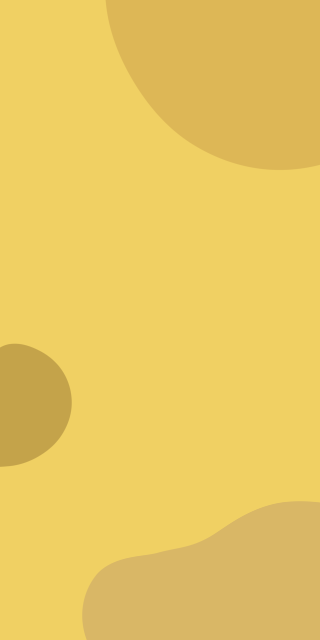
This background is drawn by a WebGL 1 fragment shader. Its source:

```glsl
precision highp float;
// Three flat, soft-edged blobs in ochre tones over a plain warm yellow.
// Each blob is a closed outline: twelve radii spaced evenly around a centre,
// joined by a smooth periodic cubic spline in polar form.

uniform vec2 u_resolution;

const float TAU = 6.2831853;
const vec2 CANVAS = vec2(1.0, 2.0);

const vec3 YELLOW = vec3(0.941, 0.816, 0.388);
const vec3 OCHRE  = vec3(0.867, 0.718, 0.337);
const vec3 SAND   = vec3(0.851, 0.718, 0.400);
const vec3 BRONZE = vec3(0.769, 0.639, 0.290);

// Catmull-Rom weights for four knots, given offsets on a ring of twelve.
vec4 splineWeights(vec4 offset) {
  vec4 d = abs(mod(offset + 6.0, 12.0) - 6.0);
  vec4 nearPart = (1.5 * d - 2.5) * d * d + 1.0;
  vec4 farPart = ((2.5 - 0.5 * d) * d - 4.0) * d + 2.0;
  return mix(mix(nearPart, farPart, step(1.0, d)), vec4(0.0), step(2.0, d));
}

// Outline radius at an angle; knots run counterclockwise from the right.
float outlineRadius(float angle, vec4 first, vec4 second, vec4 third) {
  vec4 offset = angle / TAU * 12.0 - vec4(0.0, 1.0, 2.0, 3.0);
  return dot(first, splineWeights(offset))
       + dot(second, splineWeights(offset - 4.0))
       + dot(third, splineWeights(offset - 8.0));
}

// Antialiased coverage of a blob; p is relative to its centre.
float blob(vec2 p, float pixel, vec4 first, vec4 second, vec4 third) {
  float radius = outlineRadius(atan(p.y, p.x), first, second, third);
  return smoothstep(-0.7 * pixel, 0.7 * pixel, radius - length(p));
}

void main() {
  vec2 p = gl_FragCoord.xy / u_resolution * CANVAS;
  float pixel = CANVAS.x / u_resolution.x;

  // Large rounded shape hanging from the upper right corner
  float upper = blob(p - vec2(0.859, 2.0), pixel,
    vec4(0.550, 0.550, 0.550, 0.550),
    vec4(0.550, 0.555, 0.529, 0.510),
    vec4(0.519, 0.531, 0.536, 0.540));

  // Small pebble cut by the left edge
  float pebble = blob(p - vec2(0.026, 0.734), pixel,
    vec4(0.198, 0.200, 0.196, 0.190),
    vec4(0.156, 0.156, 0.156, 0.177),
    vec4(0.203, 0.191, 0.186, 0.191));

  // Wavy mound rising toward the lower right corner
  float mound = blob(p - vec2(0.651, 0.0), pixel,
    vec4(0.833, 0.677, 0.499, 0.320),
    vec4(0.315, 0.405, 0.380, 0.255),
    vec4(0.200, 0.300, 0.500, 0.700));

  vec3 color = mix(YELLOW, OCHRE, upper);
  color = mix(color, BRONZE, pebble);
  color = mix(color, SAND, mound);
  gl_FragColor = vec4(color, 1.0);
}
```
